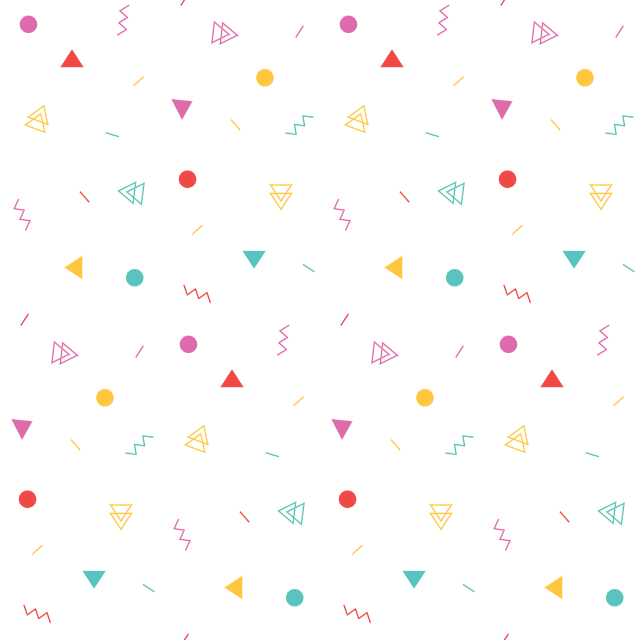
Reproduce this pattern procedurally as a three.js fragment shader.

```glsl
varying vec2 vUv;

const int PINK = 0, YELLOW = 1, RED = 2, TEAL = 3;
const vec3 INKS[4] = vec3[4](
  vec3(0.87, 0.42, 0.67), vec3(1.0, 0.78, 0.25),
  vec3(0.94, 0.28, 0.28), vec3(0.35, 0.77, 0.74));
const float HALF_LINE = 0.21;

// Placements: centre (a tile is 100 units wide), angle, ink
const vec4 DISCS[4] = vec4[4](
  vec4(8.9, 192.4, 0.0, PINK), vec4(82.8, 175.7, 0.0, YELLOW),
  vec4(58.6, 144.0, 0.0, RED), vec4(42.1, 113.2, 0.0, TEAL));
const vec4 SOLIDS[4] = vec4[4](
  vec4(55.2, 165.8, 0.475, PINK), vec4(25.7, 116.4, 3.142, YELLOW),
  vec4(22.5, 179.0, 1.571, RED), vec4(79.4, 121.6, -1.571, TEAL));
const vec4 DOUBLES[4] = vec4[4](
  vec4(66.4, 189.9, -0.12, PINK), vec4(10.9, 159.6, 1.21, YELLOW),
  vec4(87.8, 142.4, -1.571, YELLOW), vec4(44.8, 139.4, 3.02, TEAL));
const vec4 ZIGZAGS[4] = vec4[4](
  vec4(38.5, 193.7, -1.66, PINK), vec4(6.9, 132.9, -1.07, PINK),
  vec4(61.6, 108.2, -0.31, RED), vec4(93.6, 160.9, 0.80, TEAL));
const vec4 DASHES[8] = vec4[8](
  vec4(93.6, 190.1, 1.0, PINK), vec4(43.3, 174.6, 0.72, YELLOW),
  vec4(73.6, 161.0, -0.85, YELLOW), vec4(61.7, 128.2, 0.72, YELLOW),
  vec4(26.4, 138.5, -0.85, RED), vec4(7.7, 100.1, 0.99, RED),
  vec4(35.1, 157.9, -0.29, TEAL), vec4(96.5, 116.2, -0.57, TEAL));

// Nearest copy on the half-shifted lattice, turned into the motif's frame
vec2 toMotif(vec2 p, vec4 place) {
  vec2 d = p - place.xy;
  d -= vec2(50.0, 100.0) * floor(d.y / 100.0 + 0.5);
  d.x -= 100.0 * floor(d.x / 100.0 + 0.5);
  vec2 axis = vec2(cos(place.z), sin(place.z));
  return vec2(dot(d, axis), dot(d, vec2(-axis.y, axis.x)));
}

// Isosceles triangle pointing along +x, base centred on the origin
float triangle(vec2 q) {
  vec2 sideNormal = normalize(vec2(3.65, 5.57));
  return max(-q.x, dot(vec2(q.x - 5.57, abs(q.y)), sideNormal));
}

float triangleOutline(vec2 q) {
  return abs(triangle(q) + HALF_LINE) - HALF_LINE;
}

float doubleTriangle(vec2 q) {
  return min(triangleOutline(q), triangleOutline(q - vec2(2.63, 0.0)));
}

float dash(vec2 q) {
  return max(abs(q.x) - 2.15, abs(q.y) - HALF_LINE);
}

// Five strokes folded onto the middle one
float zigzag(vec2 q) {
  float stroke = clamp(floor(q.x / 1.88 + 0.5), -2.0, 2.0);
  q.x -= 1.88 * stroke;
  if (mod(stroke, 2.0) > 0.5) q.y = -q.y;
  vec2 tip = vec2(0.94, -1.27);
  float along = clamp(dot(q, tip) / dot(tip, tip), -1.0, 1.0);
  return length(q - tip * along) - HALF_LINE;
}

void paint(inout vec3 color, float dist, float ink, float blur) {
  color = mix(color, INKS[int(ink)], clamp(0.5 - dist / blur, 0.0, 1.0));
}

void main() {
  vec2 p = vUv * 200.0;
  float blur = fwidth(p.x);
  vec3 color = vec3(1.0);

  for (int i = 0; i < 4; i++) {
    paint(color, length(toMotif(p, DISCS[i])) - 2.73, DISCS[i].w, blur);
    paint(color, triangle(toMotif(p, SOLIDS[i])), SOLIDS[i].w, blur);
    paint(color, doubleTriangle(toMotif(p, DOUBLES[i])), DOUBLES[i].w, blur);
    paint(color, zigzag(toMotif(p, ZIGZAGS[i])), ZIGZAGS[i].w, blur);
  }
  for (int i = 0; i < 8; i++) {
    paint(color, dash(toMotif(p, DASHES[i])), DASHES[i].w, blur);
  }

  gl_FragColor = vec4(color, 1.0);
}
```
